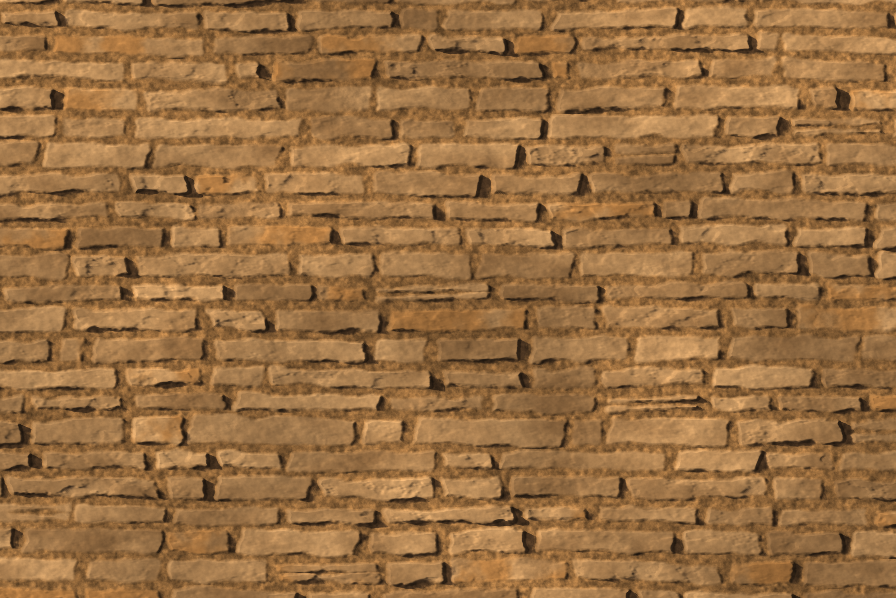
Reproduce this texture procedurally as a Shadertoy shader.

```glsl
const float COURSES = 21.6;       // stone courses over the canvas height
const float STONE_LENGTH = 3.75;  // mean stone length, in courses
const float COURSE_JITTER = 0.26;
const float JOINT_JITTER = 0.80;
const float COURSE_WANDER = 0.22;
const float EDGE_ROUGHNESS = 0.34;
const float CORNER = 0.12;
const float SPLIT_CHANCE = 0.04;
const float OCHRE_CHANCE = 0.14;
const float RELIEF = 0.29;
const float SHADOW_SLOPE = 0.50;
const float SHADOW_REACH = 0.60;
const int SHADOW_STEPS = 10;
const vec2 TO_LIGHT = vec2(-0.95, 0.31);
const vec3 MORTAR = vec3(0.555, 0.392, 0.222);
const vec3 STONE_DARK = vec3(0.55, 0.40, 0.245);
const vec3 STONE_PALE = vec3(0.77, 0.585, 0.38);
const vec3 STONE_OCHRE = vec3(0.68, 0.46, 0.24);
const vec3 SHADOW_TINT = vec3(0.47, 0.47, 0.52);

struct Surface {
    float height;
    float stone;  // 1 on stone, 0 on mortar
    vec2 id;
};

float hash(vec2 p) {
    vec3 q = fract(p.xyx * vec3(0.1031, 0.1030, 0.0973));
    q += dot(q, q.yzx + 33.33);
    return fract((q.x + q.y) * q.z);
}

float noise(vec2 p) {
    vec2 i = floor(p), f = fract(p);
    f = f * f * (3.0 - 2.0 * f);
    return mix(mix(hash(i), hash(i + vec2(1, 0)), f.x),
               mix(hash(i + vec2(0, 1)), hash(i + vec2(1, 1)), f.x), f.y);
}

float fbm(vec2 p) {
    float sum = 0.0, amp = 0.53;
    for (int i = 0; i < 4; i++) {
        sum += amp * noise(p);
        p = mat2(1.6, 1.2, -1.2, 1.6) * p + 17.3;
        amp *= 0.5;
    }
    return sum;
}

float joint(float i, float seed, float jitter) {
    return i + 0.5 + jitter * (hash(vec2(i, seed)) - 0.5);
}

// Start, end and index of the irregular interval holding x
vec3 span(float x, float seed, float jitter) {
    float i = floor(x);
    if (x < joint(i, seed, jitter)) i -= 1.0;
    return vec3(joint(i, seed, jitter), joint(i + 1.0, seed, jitter), i);
}

Surface wall(vec2 p) {
    // Nearly level courses, each with its own set of joints
    vec2 w = p;
    w.y += COURSE_WANDER * (noise(p * vec2(0.15, 0.3)) - 0.5);
    vec3 course = span(w.y, 71.0, COURSE_JITTER);
    float shift = 9.0 * hash(vec2(course.z, 5.0));
    vec3 block = span(w.x / STONE_LENGTH + shift, course.z, JOINT_JITTER);
    vec2 id = vec2(block.z, course.z);
    float r1 = hash(id + 11.7), r2 = hash(id + 43.1), r3 = hash(id + 87.9);

    // Rounded box inset by the mortar, with slanted ends and a slight tilt
    vec2 size = 0.5 * vec2((block.y - block.x) * STONE_LENGTH, course.y - course.x);
    vec2 q = w - vec2(STONE_LENGTH * (0.5 * (block.x + block.y) - shift),
                      0.5 * (course.x + course.y));
    q += vec2(0.5 * (r3 - 0.5) * q.y, 0.04 * (r1 - 0.5) * q.x);
    size -= vec2(0.09 + 0.14 * r2, 0.09 + 0.09 * r3);
    if (r1 < SPLIT_CHANCE) {
        q.y = abs(q.y) - 0.5 * size.y;
        size.y = 0.5 * size.y - 0.01;
    }
    vec2 e = abs(q) - size + CORNER;
    float d = length(max(e, 0.0)) + min(max(e.x, e.y), 0.0) - CORNER;
    d += EDGE_ROUGHNESS * (fbm(p * vec2(1.1, 1.9) + 5.0) - 0.5);
    float stone = smoothstep(0.05, -0.11, d);

    // Chipped ledges and broad dents over a lumpy mortar bed
    float rough = fbm(p * vec2(1.1, 1.8) + id * 3.7);
    float chip = smoothstep(0.36, 0.54, rough) * (0.03 + 0.13 * r3 * r3);
    float face = RELIEF * (0.65 + 0.6 * r2) + chip + 0.22 * (rough - 0.5);
    float bed = 0.24 * noise(p * 0.8 + 31.0) + 0.14 * (fbm(p * 4.0) - 0.5);
    return Surface(mix(bed, max(face, bed), stone), stone, id);
}

float castShadow(vec2 p, float height) {
    float occlusion = 0.0;
    for (int i = 1; i <= SHADOW_STEPS; i++) {
        float t = SHADOW_REACH * float(i) / float(SHADOW_STEPS);
        occlusion = max(occlusion, wall(p + TO_LIGHT * t).height - height - SHADOW_SLOPE * t);
    }
    return smoothstep(0.0, 0.15, occlusion);
}

void mainImage(out vec4 fragColor, in vec2 fragCoord) {
    vec2 p = fragCoord / iResolution.y * COURSES + 40.0;
    Surface s = wall(p);

    // Stone tone, weathering and sandy grain
    float tone = 0.6 * hash(s.id + 3.3) + 1.3 * (fbm(p * vec2(0.6, 1.1) + 60.0) - 0.5) + 0.22;
    vec3 stone = mix(STONE_DARK, STONE_PALE, clamp(tone, 0.0, 1.0));
    float ochre = step(hash(s.id + 27.0), OCHRE_CHANCE);
    stone = mix(stone, STONE_OCHRE, 0.8 * ochre * smoothstep(0.3, 0.6, fbm(p * 0.9)));
    float grain = fbm(p * 6.0) - 0.5;
    vec3 color = mix(MORTAR * (1.0 + 0.9 * grain), stone * (1.0 + 0.24 * grain), s.stone);
    color *= 0.88 + 0.24 * noise(p * 0.22 + 12.0);

    // Low sun from the left
    float slope = (wall(p + 0.08 * TO_LIGHT).height - s.height) / 0.08;
    color *= clamp(1.0 - 0.24 * slope, 0.62, 1.16);
    color *= mix(vec3(1.0), SHADOW_TINT, castShadow(p, s.height));
    fragColor = vec4(clamp(color, 0.0, 1.0), 1.0);
}
```
